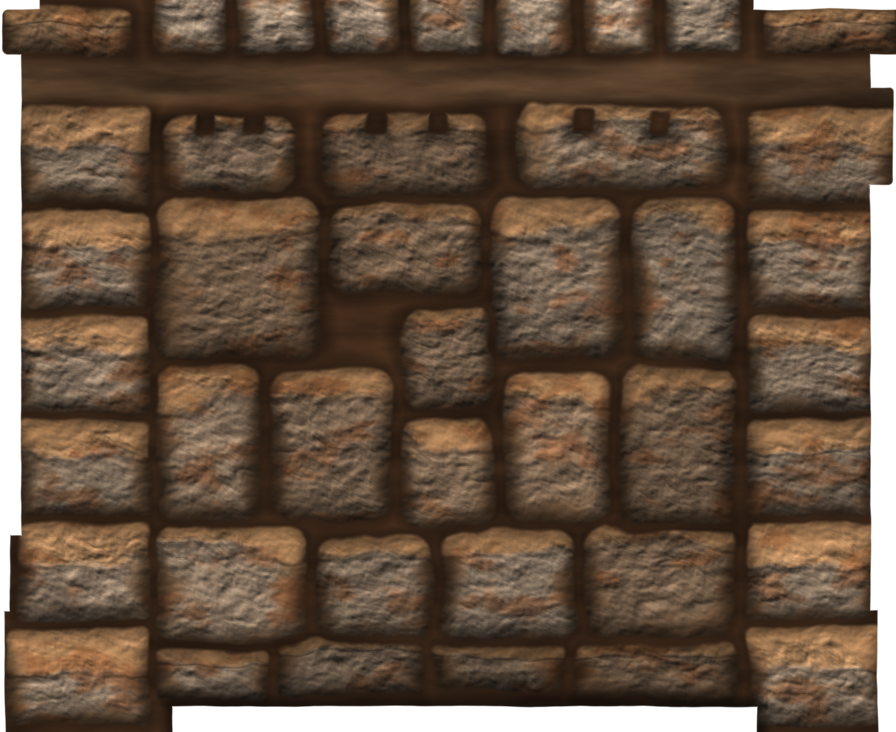
Give the GLSL for this texture, as a Shadertoy shader.

```glsl
// A weathered wall of rounded brown and grey stones with a cap row and side piers.
// Loops lay out warped rounded boxes; the nearest stone gets an ochre ledge,
// a rough grey face and noise relief lit from the upper left.

const float ASPECT = 1.225;
const vec3 MORTAR = vec3(0.25, 0.165, 0.105);
const vec3 BROWN = vec3(0.43, 0.32, 0.225);
const vec3 GREY = vec3(0.53, 0.46, 0.39);
const vec3 OCHRE = vec3(0.62, 0.46, 0.31);
const vec3 RUST = vec3(0.47, 0.28, 0.16);
const vec2 CORE_SPAN = vec2(0.207, 1.012);
const float PIER_TOP = 0.853;
const float PIER_PITCH = 0.142;
const float CAP_PITCH = 0.1166;
const float WARP = 0.016;
const float RELIEF = 1.25;
const vec2 LIGHT_STEP = vec2(-0.0025, 0.0045);

// Each core row: bottom, top, stone count, shift of inner joints
const vec4 CORE_ROWS[5] = vec4[5](
  vec4(0.735, 0.848, 3, -0.04), vec4(0.507, 0.728, 4, 0.045),
  vec4(0.283, 0.497, 5, 0), vec4(0.128, 0.277, 4, 0),
  vec4(0.05, 0.116, 4, -0.02));

// look: greyness, height where the ledge starts, brightness
struct Stone { vec2 center; vec2 extent; vec3 look; float dist; float second; };

float hash(vec2 p) {
  vec3 q = fract(p.xyx * 0.1031);
  q += dot(q, q.yzx + 33.33);
  return fract((q.x + q.y) * q.z);
}

float noise(vec2 p) {
  vec2 i = floor(p), f = fract(p);
  f = f * f * (3.0 - 2.0 * f);
  return mix(mix(hash(i), hash(i + vec2(1, 0)), f.x),
             mix(hash(i + vec2(0, 1)), hash(i + 1.0), f.x), f.y);
}

float fbm(vec2 p) {
  float sum = 0.0, gain = 0.53;
  for (int i = 0; i < 4; i++) {
    sum += gain * noise(p);
    p = mat2(1.6, 1.2, -1.2, 1.6) * p + 17.3;
    gain *= 0.5;
  }
  return sum;
}

float box(vec2 p, vec2 lo, vec2 hi, float radius) {
  vec2 d = abs(p - 0.5 * (lo + hi)) - 0.5 * (hi - lo) + radius;
  return length(max(d, 0.0)) + min(max(d.x, d.y), 0.0) - radius;
}

void addStone(inout Stone s, vec2 p, vec2 x, vec2 y, float radius, vec3 look) {
  vec2 lo = vec2(x.x, y.x), hi = vec2(x.y, y.y);
  float d = box(p, lo, hi, radius);
  if (d < s.dist) s = Stone(0.5 * (lo + hi), 0.5 * (hi - lo), look, d, s.dist);
  else s.second = min(s.second, d);
}

void addCore(inout Stone s, vec2 p) {
  for (int r = 0; r < 5; r++) {
    vec4 row = CORE_ROWS[r];
    float gap = r == 0 ? 0.019 : 0.007;
    for (float i = 0.0; i < row.z; i++) {
      vec2 seed = vec2(i, float(r) * 7.0 + 3.0);
      vec2 joint = vec2(i, i + 1.0);
      vec2 jitter = 0.2 * vec2(hash(seed), hash(seed + vec2(1, 0))) - 0.1;
      vec2 inner = step(0.5, joint) * step(joint, vec2(row.z - 0.5));
      vec2 x = mix(CORE_SPAN.xx, CORE_SPAN.yy, (joint + jitter * inner) / row.z);
      x += row.w * inner + vec2(gap, -gap);
      vec2 y = row.xy + 0.02 * (vec2(hash(seed + 31.0), hash(seed + 57.0)) - 0.5);
      vec3 look = vec3(0.45 + 0.55 * hash(seed + 11.0), 0.62,
                       (r == 4 ? 0.7 : 0.87) + 0.2 * hash(seed + 23.0));
      // A short stone leaves room for a raised pair below
      if (r == 1 && i == 1.0) y.x = 0.6;
      if (r == 2 && i == 2.0) {
        addStone(s, p, x, vec2(0.441, 0.58), 0.026, look);
        y.y = 0.429;
      }
      addStone(s, p, x, y, r == 4 ? 0.01 : 0.028, look);
    }
  }
}

void addPiersAndCap(inout Stone s, vec2 p) {
  for (float k = 0.0; k < 6.0; k++) {
    float foot = k > 4.5 ? 0.014 : 0.0;
    vec2 y = PIER_TOP - PIER_PITCH * k + vec2(0.009 - PIER_PITCH, 0);
    vec3 look = vec3(0.9, 0.12 + 0.3 * hash(vec2(k, 91)), 0.93 + 0.15 * hash(vec2(k, 77)));
    addStone(s, p, vec2(0.024 - foot, 0.207), y, 0.014, look);
    addStone(s, p, vec2(1.022, k < 0.5 ? 1.225 : 1.196 + foot), y, 0.014, look);
  }
  for (float i = 0.0; i < 7.0; i++)
    addStone(s, p, 0.212 + CAP_PITCH * i + vec2(0, 0.1), vec2(0.926, 1.03), 0.014, vec3(1.1, 0.9, 1.16));
  for (float side = 0.0; side < 2.0; side++)
    addStone(s, p, 1.043 * side + vec2(0.003, 0.183), vec2(0.925, 0.99), 0.009, vec3(0.2, 0.3, 1.05));
}

float baseOpening(vec2 p) { return box(p, vec2(0.236, -0.1), vec2(1.035, 0.035), 0.0); }

// Body, cap, shoulder and feet, less the base opening
float wallOutline(vec2 p) {
  float d = box(p, vec2(0.029, -0.1), vec2(1.19, 0.96), 0.0);
  d = min(d, box(p, vec2(0.055, 0.9), vec2(1.03, 1.1), 0.0));
  d = min(d, box(p, vec2(0.003, 0.925), vec2(1.24, 0.987), 0.008));
  d = min(d, box(p, vec2(1, 0.747), vec2(1.221, 0.88), 0.006));
  d = min(d, box(p, vec2(0.014, -0.1), vec2(0.3, 0.268), 0.0));
  d = min(d, box(p, vec2(0.007, -0.1), vec2(1.2, 0.165), 0.0));
  return max(d, -baseOpening(p));
}

float relief(vec2 p) {
  return 0.65 * fbm(p * vec2(46, 68)) + 0.7 * abs(fbm(p * vec2(30, 48) + 40.0) - 0.5);
}

vec3 shadeStone(Stone s, vec2 p, float d) {
  vec2 q = (p - s.center) / s.extent;
  float blotch = fbm(p * vec2(13, 20)) - 0.5;
  float face = smoothstep(0.6, 1.05, max(abs(q.x), abs(q.y + 0.12)) + blotch);
  face = 1.0 - face;
  float rise = q.y - s.look.y + 0.7 * blotch;
  vec3 color = mix(BROWN, GREY, min(face * s.look.x, 1.0));
  color = mix(color, OCHRE, 0.85 * smoothstep(-0.08, 0.1, rise));
  color = mix(color, RUST, 0.5 * smoothstep(0.54, 0.72, fbm(p * vec2(18, 34) + 9.0)));
  float lit = RELIEF * mix(0.8, 1.7, face) * (relief(p) - relief(p + LIGHT_STEP));
  float seam = 1.0 - smoothstep(0.0, 0.09, abs(rise + 0.09));
  float roundness = smoothstep(0.0, 0.032, 0.012 * max(q.y, 0.0) - d);
  float shade = mix(0.48, 1.0, roundness) * (0.93 + 0.1 * q.y - 0.22 * seam);
  return color * shade * s.look.z * clamp(1.0 + lit + 0.5 * blotch, 0.4, 1.6);
}

void mainImage(out vec4 fragColor, in vec2 fragCoord) {
  vec2 p = fragCoord / iResolution.xy * vec2(ASPECT, 1);
  float pixel = 1.0 / iResolution.y;
  vec2 bend = vec2(fbm(p * 15.0), fbm(p * 15.0 + 50.0)) - 0.5;
  vec2 w = p + WARP * bend;

  Stone s = Stone(vec2(0), vec2(1), vec3(0), 10.0, 10.0);
  addCore(s, w);
  addPiersAndCap(s, w);
  float d = max(s.dist, 0.5 * (s.dist - s.second) + 0.005);

  // Dark slots in the upper row
  vec2 slot = vec2(abs(w.x - s.center.x) - 0.36 * s.extent.x, w.y - 0.835);
  if (abs(s.center.y - 0.79) < 0.02 && abs(s.center.x - 0.61) < 0.4)
    d = max(d, -box(slot, vec2(-0.013, -0.018), vec2(0.013, 0.014), 0.005));

  // Mortar and the streaked band under the cap
  float streaks = fbm(p * vec2(9, 42));
  float band = smoothstep(0.85, 0.872, p.y) * (1.0 - smoothstep(0.905, 0.926, p.y));
  vec3 color = MORTAR * (0.62 + 0.7 * streaks) * mix(0.72, 1.1, smoothstep(0.0, 0.03, d));
  color = mix(color, BROWN * (0.35 + 0.75 * streaks), 0.75 * band);
  color = mix(shadeStone(s, w, d), color, smoothstep(-0.004, 0.003, d));

  // Shadow over the opening, then the white surround
  color *= mix(0.45, 1.0, smoothstep(0.0, 0.025, baseOpening(p)));
  color = mix(color, vec3(1), smoothstep(-pixel, pixel, wallOutline(p + 0.004 * bend)));
  fragColor = vec4(color, 1);
}
```
